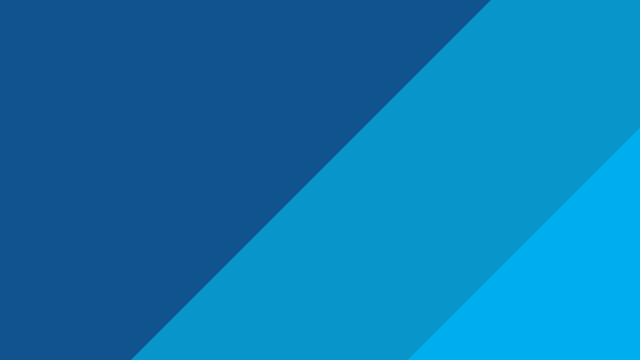
A WebGL 1 fragment shader for this background:

```glsl
precision highp float;

uniform vec2 u_resolution;

// Band colours, from upper left to lower right
const vec3 DEEP_BLUE = vec3(0.067, 0.325, 0.561);
const vec3 MID_BLUE = vec3(0.031, 0.584, 0.794);
const vec3 BRIGHT_BLUE = vec3(0.0, 0.682, 0.941);

// Where each diagonal meets the bottom edge, in canvas heights
const float MID_START = 0.3635;
const float BRIGHT_START = 1.1325;

// Unit normal of the 45 degree edges, pointing to the lower right
const vec2 EDGE_NORMAL = vec2(0.70711, -0.70711);

// Signed distance to the diagonal that leaves the bottom edge at startX
float diagonalDistance(vec2 p, float startX) {
    return dot(p - vec2(startX, 0.0), EDGE_NORMAL);
}

// Coverage of the side below the diagonal, softened over one pixel
float belowDiagonal(vec2 p, float startX, float pixel) {
    return clamp(diagonalDistance(p, startX) / pixel + 0.5, 0.0, 1.0);
}

void main() {
    float pixel = 1.0 / u_resolution.y;
    vec2 p = gl_FragCoord.xy * pixel;

    // Layer the bands from back to front
    vec3 color = DEEP_BLUE;
    color = mix(color, MID_BLUE, belowDiagonal(p, MID_START, pixel));
    color = mix(color, BRIGHT_BLUE, belowDiagonal(p, BRIGHT_START, pixel));

    gl_FragColor = vec4(color, 1.0);
}
```
